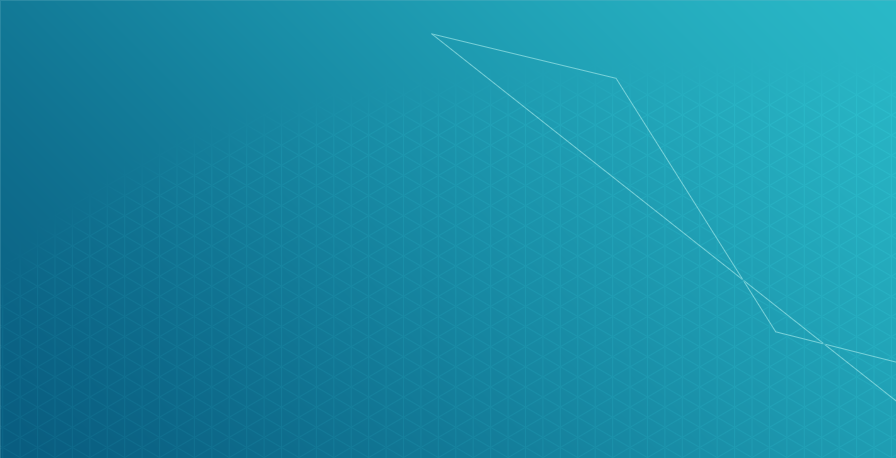
Give the GLSL for this background, as a WebGL 1 fragment shader.

```glsl
precision highp float;

// Teal diagonal gradient with a faint triangular lattice and a thin folded ribbon.
// The lattice is three families of parallel lines, faded out above a curved rim;
// the ribbon outline is a set of antialiased segments, open where they cross.

uniform vec2 u_resolution;

// Canvas extent: height is one unit.
const vec2 CANVAS = vec2(1.959, 1.0);

const vec3 DEEP_BLUE = vec3(0.034, 0.360, 0.498);
const vec3 MID_TEAL = vec3(0.094, 0.547, 0.648);
const vec3 BRIGHT_CYAN = vec3(0.163, 0.724, 0.782);
const float GRADIENT_EASE = 0.4;

const vec3 LATTICE_GLOW = vec3(0.014, 0.036, 0.031);
const float LATTICE_STEP = 0.0381;
const vec2 LATTICE_ORIGIN = vec2(0.044, 0.089);
const float LATTICE_HALF_WIDTH = 0.0012;
const float RIM_HEIGHT = 0.87;
const float RIM_DROP = 0.46;
const float RIM_CURVE = 2.4;
const float RIM_FADE = 0.12;

const vec3 RIBBON_COLOR = vec3(0.60, 0.89, 0.90);
const float RIBBON_HALF_WIDTH = 0.0011;
const float RIBBON_ALPHA = 0.72;
const float RIBBON_GAP = 0.003;

const vec3 BORDER_COLOR = vec3(0.45, 0.72, 0.78);
const float BORDER_WIDTH = 0.0022;
const float BORDER_ALPHA = 0.25;

// Ribbon corners; the last two lie beyond the right edge.
const vec2 TIP = vec2(0.944, 0.926);
const vec2 SHOULDER = vec2(1.347, 0.829);
const vec2 ELBOW = vec2(1.696, 0.2755);
const vec2 TAIL_UPPER = vec2(2.214, 0.1454);
const vec2 TAIL_LOWER = vec2(2.214, -0.0765);
const vec2 UPPER_CROSSING = vec2(1.625, 0.388);
const vec2 LOWER_CROSSING = vec2(1.802, 0.249);

// Antialiased coverage of a line at distance d.
float stroke(float d, float halfWidth, float pixel) {
  return clamp(0.5 + (halfWidth - d) / pixel, 0.0, 1.0);
}

float segmentDistance(vec2 p, vec2 a, vec2 b) {
  vec2 ab = b - a;
  float t = clamp(dot(p - a, ab) / dot(ab, ab), 0.0, 1.0);
  return length(p - a - t * ab);
}

vec3 backgroundGradient(vec2 p) {
  float t = (p.x + p.y) / (CANVAS.x + CANVAS.y);
  t = mix(t, smoothstep(0.0, 1.0, t), GRADIENT_EASE);
  vec3 lower = mix(DEEP_BLUE, MID_TEAL, clamp(2.0 * t, 0.0, 1.0));
  return mix(lower, BRIGHT_CYAN, clamp(2.0 * t - 1.0, 0.0, 1.0));
}

// Lines with normals at 0 and +-60 degrees form equilateral triangles.
float lattice(vec2 p, float pixel) {
  float cover = 0.0;
  for (int i = -1; i <= 1; i++) {
    float angle = radians(60.0) * float(i);
    float across = dot(p - LATTICE_ORIGIN, vec2(cos(angle), sin(angle)));
    float d = abs(fract(across / LATTICE_STEP + 0.5) - 0.5) * LATTICE_STEP;
    cover = max(cover, stroke(d, LATTICE_HALF_WIDTH, pixel));
  }
  return cover;
}

float latticeFade(vec2 p) {
  float rim = RIM_HEIGHT - RIM_DROP * exp(-RIM_CURVE * p.x);
  return 1.0 - smoothstep(rim - RIM_FADE, rim + 0.03, p.y);
}

float ribbon(vec2 p, float pixel) {
  float d = segmentDistance(p, TIP, SHOULDER);
  d = min(d, segmentDistance(p, SHOULDER, ELBOW));
  d = min(d, segmentDistance(p, ELBOW, TAIL_UPPER));
  d = min(d, segmentDistance(p, TIP, TAIL_LOWER));
  float crossing = min(distance(p, UPPER_CROSSING), distance(p, LOWER_CROSSING));
  float gap = stroke(crossing, RIBBON_GAP, pixel);
  return stroke(d, RIBBON_HALF_WIDTH, pixel) * (1.0 - 0.6 * gap);
}

void main() {
  vec2 p = gl_FragCoord.xy / u_resolution * CANVAS;
  float pixel = CANVAS.y / u_resolution.y;

  vec3 color = backgroundGradient(p);
  color += LATTICE_GLOW * lattice(p, pixel) * latticeFade(p);
  color = mix(color, RIBBON_COLOR, RIBBON_ALPHA * ribbon(p, pixel));

  // Faint light border along the left and top edges.
  float border = stroke(min(p.x, CANVAS.y - p.y), BORDER_WIDTH, pixel);
  color = mix(color, BORDER_COLOR, BORDER_ALPHA * border);

  gl_FragColor = vec4(color, 1.0);
}
```
